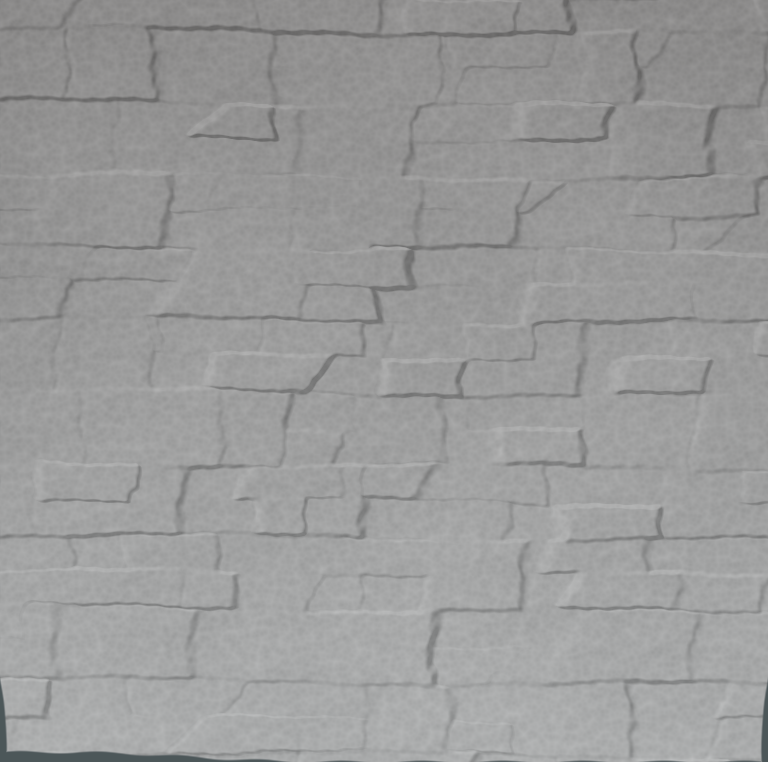
Give the GLSL for this texture, as a Shadertoy shader.

```glsl
// Draws a white painted ledge-stone wall panel under soft light from the upper left.

const vec2 COURSE_GRID = vec2(6.2, 10.55);  // blocks across, courses down
const vec2 SPLIT_GRID  = vec2(7.6, 21.1);   // thin half-height ledges
const vec2 LIGHT_DIR   = vec2(-0.82, 0.57);
const vec3 PAINT_TOP    = vec3(0.565, 0.561, 0.559);
const vec3 PAINT_BOTTOM = vec3(0.676, 0.682, 0.683);
const vec3 BACKDROP     = vec3(0.30, 0.34, 0.35);

float hash(vec2 p) {
    vec3 q = fract(p.xyx * 0.1031);
    q += dot(q, q.yzx + 33.33);
    return fract((q.x + q.y) * q.z);
}

// Distance to the nearest scattered point
float cellular(vec2 p) {
    vec2 cell = floor(p);
    float nearest = 4.0;
    for (int y = -1; y <= 1; y++)
    for (int x = -1; x <= 1; x++) {
        vec2 id = cell + vec2(x, y);
        vec2 offset = id + vec2(hash(id), hash(id + 41.7)) - p;
        nearest = min(nearest, dot(offset, offset));
    }
    return sqrt(nearest);
}

// Layered sines that make straight joints sag and wander
vec2 wobble(vec2 p) {
    vec2 a = sin(p.yx * vec2(37.0, 9.0) + 4.0 * sin(p * 9.0));
    vec2 b = sin(p.yx * vec2(97.0, 47.0) + 3.0 * sin(p * 38.0));
    vec2 c = sin(p.yx * 230.0 + 2.0 * sin(p * 140.0));
    return a * vec2(0.004, 0.004) + b * vec2(0.0025, 0.0014) + c * vec2(0.001, 0.0006);
}

// How far a stone stands out; only the kept share is raised
float stoneLevel(vec2 id, float keep) {
    return step(1.0 - keep, hash(id + 7.3)) * hash(id + 23.1);
}

// Height along one course: stones lean out to the right and drop at each joint
float course(vec2 q, float row, float keep, float soft) {
    q.x += 7.0 * hash(vec2(row, 3.7));
    float k = floor(q.x);
    float lean = 0.28 * keep * keep;
    float height = stoneLevel(vec2(k - 2.0, row), keep) + lean * (q.x - k + 1.5);
    for (int i = -1; i <= 1; i++) {
        vec2 id = vec2(k + float(i), row);
        float slant = pow(hash(id + 11.9), 6.0) * 0.5;
        float joint = id.x + 0.7 * (hash(id) - 0.5) + slant * (q.y - row - 0.5);
        float rise = stoneLevel(id, keep) - stoneLevel(id - vec2(1, 0), keep) - lean;
        float width = soft * (rise > 0.0 ? 1.8 : 0.9);
        float d = (q.x - joint) / soft;
        float groove = 0.16 * keep * hash(id + 5.3);
        height += rise * smoothstep(-width, width, q.x - joint) - groove * exp(-5.0 * d * d);
    }
    return height;
}

// Stacked courses; each stone leans out to a lip over the bed below it
float courses(vec2 p, vec2 grid, float keep, float lip) {
    vec2 q = p * grid;
    vec2 soft = vec2(0.0085, 0.0036) * grid;
    float bed = floor(q.y + 0.5);
    float d = q.y - bed;
    float above = smoothstep(-soft.y, soft.y, d);
    float height = mix(course(q, bed - 1.0, keep, soft.x),
                       course(q, bed, keep, soft.x), above);
    float strength = lip * (0.6 + 0.4 * sin(q.x * 2.3 + bed * 4.1));
    return height + strength * (above - d - 0.5);
}

// Relief of blocks, overlapping thin ledges, broken facets and pits
float relief(vec2 p) {
    vec2 w = p + wobble(p);
    w.y += 0.008 * (p.x - 0.5);
    float blocks = 0.62 * courses(w, COURSE_GRID, 1.0, 0.42);
    float ledges = 0.85 * courses(w, SPLIT_GRID, 0.55, 0.18) - 0.05;
    float facets = 0.22 * cellular(w * vec2(11.0, 19.0));
    float pits = 0.05 * cellular(p * vec2(58.0, 70.0));
    return max(blocks, ledges) + facets + pits;
}

// Even plaster speckle, centred on zero
float speckle(vec2 p) {
    return 0.035 * (cellular(p * vec2(62.0, 74.0) + 9.0) - 0.5)
         + 0.035 * (cellular(p * 132.0) - 0.5);
}

// Coverage of the panel, whose lower rim is slightly trimmed
float panelMask(vec2 p, float blur) {
    float rim = 0.0015 * sin(p.x * 60.0) + 0.001 * sin(p.y * 90.0);
    float bottom = 0.012 * (1.0 - smoothstep(0.08, 0.42, p.x)) + rim;
    float side = 0.009 * (1.0 - smoothstep(0.04, 0.13, p.y)) + 0.5 * rim - 0.001;
    float inside = min(p.y - bottom, min(p.x, 1.0 - p.x) - side);
    return smoothstep(-blur, blur, inside);
}

void mainImage(out vec4 fragColor, in vec2 fragCoord) {
    vec2 uv = fragCoord / iResolution.xy;
    vec2 p = uv - vec2(0.0, 0.01);

    // Slope toward the light; shaded sides read stronger than lit ones
    vec2 reach = LIGHT_DIR * 0.0026;
    float slope = relief(p - reach) - relief(p + reach);
    float shade = slope > 0.0 ? 0.28 * slope : 0.5 * slope;
    shade = clamp(shade, -0.14, 0.05);

    // Paint tone with broad falloff toward the top and the sides
    vec3 paint = mix(PAINT_BOTTOM, PAINT_TOP, uv.y);
    float falloff = 0.025 * pow(abs(uv.x * 2.0 - 1.0), 3.0) * uv.y;
    float mottling = 0.006 * sin(uv.x * 11.0 + 2.0 * sin(uv.y * 8.0));
    vec3 wall = paint + shade + speckle(p) - falloff + mottling;

    float mask = panelMask(uv, 1.2 / iResolution.y);
    fragColor = vec4(mix(BACKDROP, wall, mask), 1.0);
}
```
